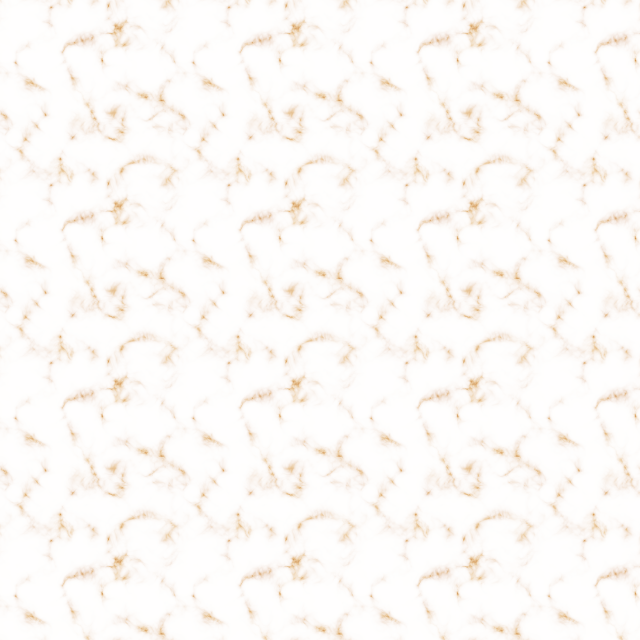
Give the GLSL for this texture, as a Shadertoy shader.

```glsl
const float REPEATS = 3.6;          // tiles across and down
const int BASE_CELLS = 4;           // coarsest noise cells per tile
const int OCTAVES = 5;
const int SAMPLES = 2;              // antialiasing grid per axis
const float NOISE_GAIN = 1.55;
const float WARP = 0.022;           // vein bending, in tiles
const float HALO_DENSITY = 0.70;
const float HALO_FALLOFF = 10.0;
const float CORE_DENSITY = 1.20;
const float CORE_FALLOFF = 30.0;
const vec3 STONE = vec3(0.999, 0.997, 0.995);
const vec3 ROSE_ABSORPTION = vec3(0.30, 0.65, 0.90);
const vec3 GOLD_ABSORPTION = vec3(0.22, 0.58, 1.15);

// Integer hash giving a vector in -1..1
vec2 hashVector(ivec2 cell, int seed) {
    uvec2 v = uvec2(cell + ivec2(seed * 131, seed * 71));
    v = v * 1664525u + 1013904u;
    v.x += v.y * 1664525u;
    v.y += v.x * 1664525u;
    v ^= v >> 16u;
    v.x += v.y * 1664525u;
    v.y += v.x * 1664525u;
    v ^= v >> 16u;
    return vec2(v & 65535u) / 32767.5 - 1.0;
}

float cornerSlope(ivec2 cell, ivec2 corner, vec2 local, int period, int seed) {
    ivec2 wrapped = (cell + corner) % period;
    return dot(hashVector(wrapped, seed), local - vec2(corner));
}

// Gradient noise that wraps once per tile
float tileNoise(vec2 tile, int period, int seed) {
    vec2 shift = fract(vec2(0.618, 0.755) * float(seed + 1));
    vec2 p = fract(tile) * float(period) + shift;
    ivec2 cell = ivec2(floor(p));
    vec2 f = fract(p);
    vec2 blend = f * f * f * (f * (f * 6.0 - 15.0) + 10.0);
    float low = mix(cornerSlope(cell, ivec2(0, 0), f, period, seed),
                    cornerSlope(cell, ivec2(1, 0), f, period, seed), blend.x);
    float high = mix(cornerSlope(cell, ivec2(0, 1), f, period, seed),
                     cornerSlope(cell, ivec2(1, 1), f, period, seed), blend.x);
    return NOISE_GAIN * mix(low, high, blend.y);
}

// Sum of folded noise; its creases form the branching veins
float turbulence(vec2 tile) {
    float sum = 0.0;
    float amplitude = 1.0;
    int period = BASE_CELLS;
    for (int i = 0; i < OCTAVES; i++) {
        sum += amplitude * abs(tileNoise(tile, period, i + 1));
        amplitude *= 0.5;
        period *= 2;
    }
    return sum;
}

vec3 marble(vec2 tile) {
    vec2 bend = vec2(tileNoise(tile, 7, 11), tileNoise(tile, 7, 12))
              + 0.5 * vec2(tileNoise(tile, 15, 13), tileNoise(tile, 15, 14));
    float crease = turbulence(tile + WARP * bend);

    // Soft stain around a thin dark core
    float density = HALO_DENSITY * exp(-HALO_FALLOFF * crease)
                  + CORE_DENSITY * exp(-CORE_FALLOFF * crease);

    // Regional strength and hue variation
    density *= 1.0 + 0.6 * tileNoise(tile, 3, 21);
    float gold = smoothstep(0.0, 0.4, density) + 0.5 * tileNoise(tile, 5, 22);
    vec3 absorption = mix(ROSE_ABSORPTION, GOLD_ABSORPTION, clamp(gold, 0.0, 1.0));
    return STONE * exp(-density * absorption);
}

void mainImage(out vec4 fragColor, in vec2 fragCoord) {
    vec3 color = vec3(0.0);
    for (int y = 0; y < SAMPLES; y++) {
        for (int x = 0; x < SAMPLES; x++) {
            vec2 jitter = (vec2(x, y) + 0.5) / float(SAMPLES) - 0.5;
            color += marble((fragCoord + jitter) / iResolution.xy * REPEATS);
        }
    }
    fragColor = vec4(color / float(SAMPLES * SAMPLES), 1.0);
}
```
